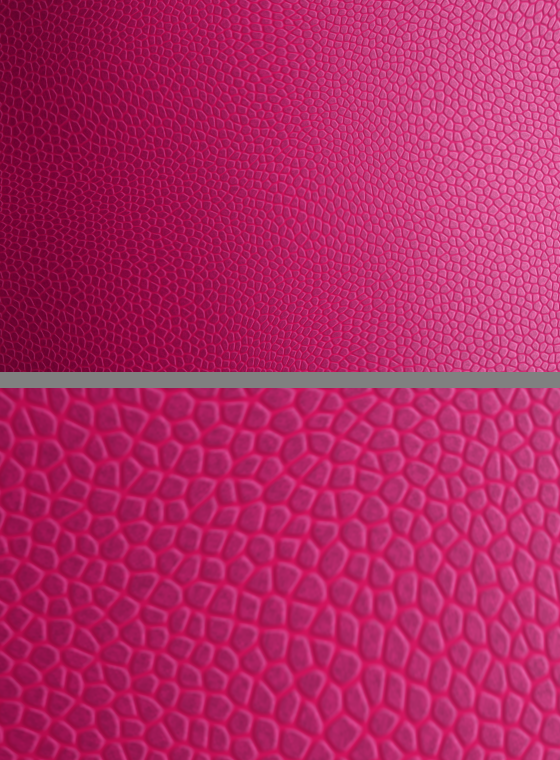
Top, the full canvas; bottom, a detail of the centre.
A Shadertoy shader for this texture:

```glsl
// Pink pebbled leather: rounded Voronoi domes on a jittered, staggered grid,
// parted by saturated grooves. Relief shading is a height difference towards
// the light, and a broad sheen runs from the dark left to the pale right.

vec2 hash2(vec2 p) {
    vec3 q = fract(p.xyx * vec3(0.1031, 0.1030, 0.0973));
    q += dot(q, q.yzx + 33.33);
    return fract((q.xx + q.yz) * q.zy);
}

float noise(vec2 p) {
    vec2 i = floor(p), f = fract(p);
    f = f * f * (3.0 - 2.0 * f);
    float low = mix(hash2(i).x, hash2(i + vec2(1, 0)).x, f.x);
    float high = mix(hash2(i + vec2(0, 1)).x, hash2(i + vec2(1, 1)).x, f.x);
    return mix(low, high, f.y);
}

// Jittered centre of one pebble; odd rows are shifted by half a cell
vec2 pebbleCentre(vec2 cell) {
    vec2 jitter = (hash2(cell + 71.0) - 0.5) * 0.58;
    return cell + 0.5 + vec2(0.5 * mod(cell.y, 2.0) - 0.25, 0.0) + jitter;
}

// Smoothed distance to the pebble border, which rounds the corners
float borderDistance(vec2 p) {
    vec2 base = floor(p), nearest = vec2(9.0);
    for (int j = -2; j <= 2; j++)
    for (int i = -2; i <= 2; i++) {
        vec2 r = pebbleCentre(base + vec2(i, j)) - p;
        if (dot(r, r) < dot(nearest, nearest)) nearest = r;
    }
    float sum = 0.0;
    for (int j = -2; j <= 2; j++)
    for (int i = -2; i <= 2; i++) {
        vec2 r = pebbleCentre(base + vec2(i, j)) - p;
        vec2 side = r - nearest;
        if (dot(side, side) > 1e-4)
            sum += exp(-14.0 * dot(0.5 * (r + nearest), normalize(side)));
    }
    return -log(sum) / 14.0;
}

float domeHeight(vec2 p) {
    return smoothstep(-0.01, 0.19, borderDistance(p));
}

// Blend through dark, middle and pale tones
vec3 ramp(vec3 dark, vec3 middle, vec3 pale, float t) {
    return t < 0.5 ? mix(dark, middle, t * 2.0) : mix(middle, pale, t * 2.0 - 1.0);
}

void mainImage(out vec4 fragColor, in vec2 fragCoord) {
    vec2 uv = fragCoord / iResolution.xy;
    vec2 p = fragCoord / iResolution.y;

    // Bend the rows so that the grain drifts like hide
    vec2 drift = vec2(noise(p * 3.5 + 4.0), noise(p * 3.5 + 19.0)) - 0.5;
    vec2 grain = mat2(0.94, 0.34, -0.34, 0.94) * (p + 0.09 * drift) * 45.0;

    // Relief lit from the upper right
    float dome = domeHeight(grain);
    float slope = dome - domeHeight(grain + vec2(0.13, 0.11));

    // Sheen, strongest at the right and slightly leaning at the top
    float sheen = uv.x + 0.14 * (uv.y - 0.5) + 0.05 * (noise(p * 4.0) - 0.5);
    sheen = smoothstep(0.04, 1.02, sheen);

    vec3 domeColour = ramp(vec3(0.51, 0.01, 0.23), vec3(0.67, 0.13, 0.38),
                           vec3(0.81, 0.36, 0.58), sheen);
    vec3 grooveColour = ramp(vec3(0.64, 0.02, 0.26), vec3(0.80, 0.06, 0.35),
                             vec3(0.82, 0.16, 0.45), sheen);

    // Fine pores roughen the dome tops
    float pores = noise(grain * 4.5) + 0.6 * noise(grain * 9.0) - 0.8;
    domeColour *= 1.0 + 0.14 * pores;

    vec3 colour = mix(grooveColour, domeColour, dome);
    colour += max(slope, 0.0) * mix(vec3(0.20, 0.12, 0.17), vec3(0.08, 0.14, 0.13), sheen);
    colour *= 1.0 + 0.20 * min(slope, 0.0);

    // Glow at the right edge and falloff into the left corners
    colour += 0.05 * exp(-5.0 * dot(uv - vec2(1.0, 0.48), uv - vec2(1.0, 0.48)));
    colour *= 1.0 - 0.22 * smoothstep(0.3, 0.0, uv.x) * (0.5 + abs(uv.y - 0.5));

    fragColor = vec4(clamp(colour, 0.0, 1.0), 1.0);
}
```
